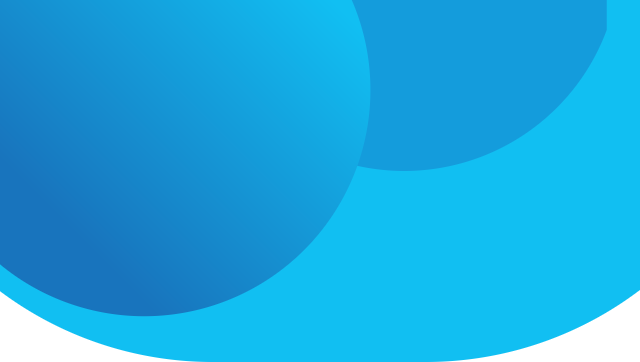
A Shadertoy shader for this background:

```glsl
const vec3 WHITE = vec3(1.0);
const vec3 CYAN = vec3(0.067, 0.749, 0.950);
const vec3 MID_BLUE = vec3(0.080, 0.610, 0.862);
const vec3 DEEP_BLUE = vec3(0.094, 0.455, 0.740);

float circleDist(vec2 p, vec2 center, float radius) {
    return length(p - center) - radius;
}

// Horizontal capsule around a segment of the given half length
float capsuleDist(vec2 p, vec2 center, float halfLength, float radius) {
    vec2 q = p - center;
    q.x = max(abs(q.x) - halfLength, 0.0);
    return length(q) - radius;
}

// Coverage of a shape, softened over one pixel
float coverage(float dist, float pixel) {
    return clamp(0.5 - dist / pixel, 0.0, 1.0);
}

vec3 linearGradient(vec2 p, vec2 start, vec2 end, vec3 startColor, vec3 endColor) {
    vec2 axis = end - start;
    float t = clamp(dot(p - start, axis) / dot(axis, axis), 0.0, 1.0);
    return mix(startColor, endColor, t);
}

void mainImage(out vec4 fragColor, in vec2 fragCoord) {
    // Canvas width is one unit
    float pixel = 1.0 / iResolution.x;
    vec2 p = fragCoord * pixel;

    // Cyan panel with broad rounded lower corners
    float panel = capsuleDist(p, vec2(0.4987, 0.5534), 0.1667, 0.5534);
    vec3 color = mix(WHITE, CYAN, coverage(panel, pixel));

    // Rear disc, cut straight on its right side
    float rearDisc = circleDist(p, vec2(0.6315, 0.6360), 0.3375);
    rearDisc = max(rearDisc, p.x - 0.948);
    color = mix(color, MID_BLUE, coverage(rearDisc, pixel));

    // Front disc with a diagonal gradient
    vec2 frontCenter = vec2(0.2253, 0.4250);
    float frontDisc = circleDist(p, frontCenter, 0.3535);
    vec3 frontColor = linearGradient(p, frontCenter - 0.166, frontCenter + 0.218,
                                     DEEP_BLUE, CYAN);
    color = mix(color, frontColor, coverage(frontDisc, pixel));

    fragColor = vec4(color, 1.0);
}
```
